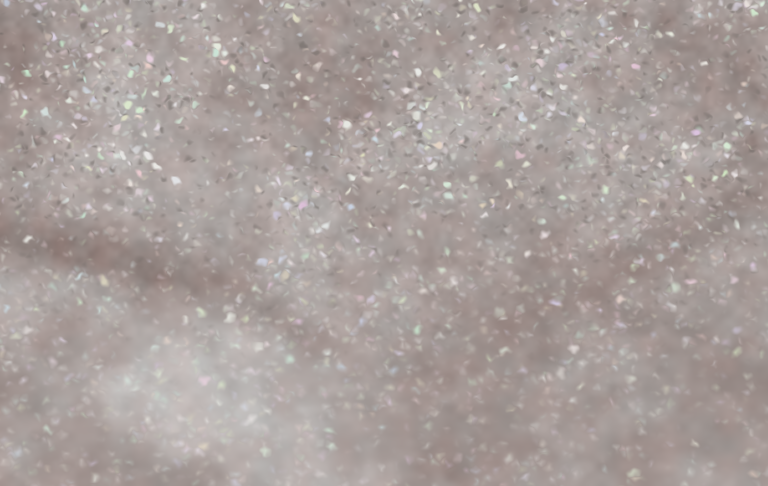
Write a Shadertoy shader that draws this texture.

```glsl
// Shimmering mineral cream: soft beige folds covered with pearly flakes.
// Value noise and curved bands shade the folds; jittered cells hold the
// flakes, which are crisp and dense at the top and blurred at the bottom.

const vec3 FOLD_DARK   = vec3(0.580, 0.522, 0.506);
const vec3 CREAM_LIGHT = vec3(0.738, 0.717, 0.710);
const vec3 PEARL       = vec3(0.94, 0.94, 0.925);
const vec3 SPECK_DARK  = vec3(0.43, 0.405, 0.39);
const float BIG_CELLS   = 48.0;   // flakes per canvas height
const float FINE_CELLS  = 72.0;
const float SPECK_CELLS = 62.0;
const float SOFT_NEAR = 0.0085;   // edge blur at the bottom
const float SOFT_FAR  = 0.0040;   // edge blur at the top
const float RAGGED = 0.0085;      // distortion of the flake outlines
const float TINT = 0.45;          // iridescence of the flakes
const float TAU = 6.2832;

vec3 hash3(vec2 p) {
    vec3 q = fract(p.xyx * vec3(0.1031, 0.1030, 0.0973));
    q += dot(q, q.yxz + 33.33);
    return fract((q.xxy + q.yzz) * q.zyx);
}

float noise(vec2 p) {
    vec2 i = floor(p), f = fract(p);
    f = f * f * (3.0 - 2.0 * f);
    return mix(mix(hash3(i).x, hash3(i + vec2(1, 0)).x, f.x),
               mix(hash3(i + vec2(0, 1)).x, hash3(i + vec2(1, 1)).x, f.x), f.y);
}

float fbm(vec2 p) {
    float sum = 0.0, gain = 0.5;
    for (int i = 0; i < 4; i++) {
        sum += gain * noise(p);
        p = mat2(1.6, 1.2, -1.2, 1.6) * p + 7.3;
        gain *= 0.5;
    }
    return sum / 0.9375;
}

float bump(vec2 p, vec2 centre, vec2 size) {
    vec2 d = (p - centre) / size;
    return exp(-dot(d, d));
}

// Strongest flake at p: rgb is its iridescent tint, a its coverage.
vec4 flakes(vec2 p, float cells, float soft, float density, float seed) {
    p *= cells;
    soft *= cells;
    vec2 cell = floor(p);
    vec4 best = vec4(1, 1, 1, 0);
    for (int y = -1; y <= 1; y++)
    for (int x = -1; x <= 1; x++) {
        vec2 id = cell + vec2(x, y);
        vec3 place = hash3(id + seed);
        vec3 look = hash3(id + seed + 171.7);
        vec2 d = p - id - 0.1 - 0.8 * place.xy;
        float angle = (look.x - 0.6) * 2.2;
        float c = cos(angle), s = sin(angle);
        d = mat2(c, -s, s, c) * d * vec2(0.85, 1.2);
        float radius = mix(0.18, 0.40, look.y * look.y);
        float cover = 1.0 - smoothstep(radius - soft, radius + soft, length(d));
        cover *= smoothstep(1.0 - density, 1.0, place.z);
        if (cover > best.a) {
            vec3 hue = 0.8 + 0.2 * cos(TAU * (look.z + vec3(0.0, 0.33, 0.67)));
            best = vec4(mix(vec3(1), hue, TINT * fract(look.x * 7.0)), cover);
        }
    }
    return best;
}

// Lightness of the cream: lit mounds, creases and cloudy streaks.
float foldTone(vec2 uv, vec2 p) {
    float warp = fbm(p * 4.0) - 0.5;
    float tone = 0.43 + 0.85 * (fbm(p * vec2(3.0, 5.0) + 4.0) - 0.5);
    tone += 0.38 * bump(uv, vec2(0.30, 0.64), vec2(0.20, 0.15));
    tone += 0.50 * bump(uv, vec2(0.25, 0.20), vec2(0.19, 0.21));
    float crease = uv.y - (0.52 - 0.15 * uv.x - 0.85 * uv.x * uv.x) + 0.14 * warp;
    tone -= 0.46 * exp(-pow(crease / 0.05, 2.0)) * (1.0 - smoothstep(0.36, 0.50, uv.x));
    float valley = uv.y - (0.22 + 1.6 * pow(max(uv.x - 0.5, 0.0), 1.7)) + 0.25 * warp;
    tone -= 0.36 * exp(-pow(valley / 0.075, 2.0)) * smoothstep(0.42, 0.66, uv.x);
    return tone;
}

void mainImage(out vec4 fragColor, in vec2 fragCoord) {
    vec2 uv = fragCoord / iResolution.xy;
    vec2 p = fragCoord / iResolution.y;
    float focus = smoothstep(0.05, 0.75, uv.y);
    float soft = mix(SOFT_NEAR, SOFT_FAR, focus);
    float tone = foldTone(uv, p);

    // Flakes gather in clumps and thin out in the creases
    float clump = smoothstep(0.32, 0.68, fbm(p * vec2(8.0, 10.0) + 15.0));
    float density = mix(0.20, 0.46, focus) * mix(0.30, 1.40, clump);
    density *= mix(0.5, 1.0, smoothstep(0.05, 0.35, tone));

    // Cream body with a pale haze in the clumps and blurred mottling
    tone += 0.26 * (clump - 0.5);
    vec3 color = mix(FOLD_DARK, CREAM_LIGHT, clamp(tone, -0.05, 1.1));
    float mottle = noise(p * 25.0) + noise(p * vec2(42.0, 50.0) + 9.0) - 1.0;
    color += mottle * mix(0.040, 0.055, focus);
    color += (noise(p * 80.0 + 5.0) - 0.5) * 0.045 * focus;
    color += (noise(p * 24.0 + 31.0) - 0.5) * vec3(-0.020, 0.012, 0.016);

    // Ragged outlines, bent by fine noise
    vec2 bend = vec2(noise(p * 95.0), noise(p * 95.0 + 40.0)) - 0.5;
    vec2 q = p + RAGGED * bend;

    // Dark gaps, then fine glitter, then large bright flakes
    vec4 speck = flakes(q, SPECK_CELLS, soft, density, 53.0);
    color = mix(color, SPECK_DARK, 0.55 * focus * speck.a);
    vec4 fine = flakes(q, FINE_CELLS, soft, density + 0.20, 11.0);
    color = mix(color, PEARL * fine.rgb, 0.42 * fine.a);
    vec4 big = flakes(q, BIG_CELLS, soft, density, 97.0);
    color = mix(color, PEARL * big.rgb, mix(0.70, 0.92, focus) * big.a);

    fragColor = vec4(color, 1.0);
}
```
